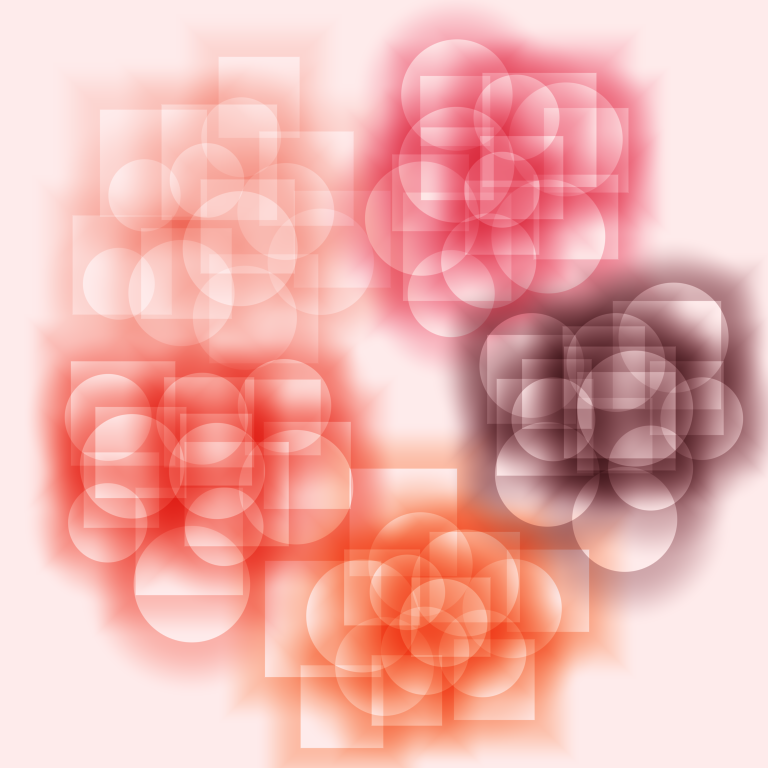
Write a Shadertoy shader that draws this background.

```glsl
// Five clusters of clear discs and squares, each shape with a coloured halo, on pale pink.

// Sine-free hash: one cell to three values in 0..1
vec3 hash3(vec2 cell) {
    vec3 q = fract(cell.xyx * vec3(0.1031, 0.1030, 0.0973));
    q += dot(q, q.yxz + 33.33);
    return fract((q.xxy + q.yzz) * q.zyx);
}

float discDistance(vec2 p, float radius) {
    return length(p) - radius;
}

// Chebyshev distance keeps the halo corners mitred
float squareDistance(vec2 p, float halfSide) {
    vec2 a = abs(p);
    return max(a.x, a.y) - halfSide;
}

// Thin the ink inside a shape; add ink outside, strongest at the edge
float layer(float density, float d, float width) {
    float edge = 0.7 / iResolution.y;
    float outside = smoothstep(-edge, edge, d);
    return density * mix(0.84, 1.0, outside) + outside * smoothstep(width, 0.0, d);
}

// Point i of a golden-angle spiral filling an ellipse; area = (centre, reach)
vec2 scatter(vec4 area, float i, float phase) {
    float angle = i * 2.4 + phase;
    return area.xy + area.zw * sqrt((i + 0.5) / 9.0) * vec2(cos(angle), sin(angle));
}

// Halo density of nine squares and nine discs, laid in turn
float cluster(vec2 p, vec4 discArea, vec4 squareArea, float phase) {
    float density = 0.0;
    for (float i = 8.0; i >= 0.0; i--) {
        vec3 h = hash3(vec2(i + 1.0, phase * 17.0 + 40.0));
        vec3 k = hash3(vec2(i + 21.0, phase * 23.0 + 70.0));
        vec2 disc = p - scatter(discArea, i, phase) - 0.016 * (h.xy - 0.5);
        vec2 square = p - scatter(squareArea, i, phase) - 0.024 * (k.xy - 0.5);
        density = layer(density, squareDistance(square, mix(0.045, 0.076, k.z)), 0.052 + 0.014 * k.x);
        density = layer(density, discDistance(disc, mix(0.046, 0.076, h.z)), 0.052 + 0.02 * h.x);
    }
    return density;
}

void mainImage(out vec4 fragColor, in vec2 fragCoord) {
    vec2 p = fragCoord / iResolution.xy;
    vec3 absorbed = vec3(0.0);

    // Peach, upper left
    absorbed += vec3(0.008, 0.10, 0.12)
        * cluster(p, vec4(0.277, 0.695, 0.15, 0.16), vec4(0.295, 0.73, 0.16, 0.175), -0.6);
    // Rose, upper right
    absorbed += vec3(0.025, 0.27, 0.215)
        * cluster(p, vec4(0.632, 0.752, 0.125, 0.165), vec4(0.645, 0.766, 0.14, 0.11), 0.1);
    // Maroon, right
    absorbed += vec3(0.205, 0.345, 0.32)
        * cluster(p, vec4(0.79, 0.449, 0.155, 0.135), vec4(0.78, 0.479, 0.14, 0.06), 0.59);
    // Red, lower left
    absorbed += vec3(0.018, 0.28, 0.32)
        * cluster(p, vec4(0.247, 0.372, 0.18, 0.14), vec4(0.254, 0.395, 0.18, 0.105), 0.45);
    // Orange, bottom
    absorbed += vec3(0.01, 0.23, 0.36)
        * cluster(p, vec4(0.557, 0.197, 0.11, 0.085), vec4(0.54, 0.193, 0.175, 0.155), -0.15);

    // Halos filter the pale ground like layers of ink
    fragColor = vec4(vec3(0.997, 0.92, 0.92) * exp(-absorbed), 1.0);
}
```
